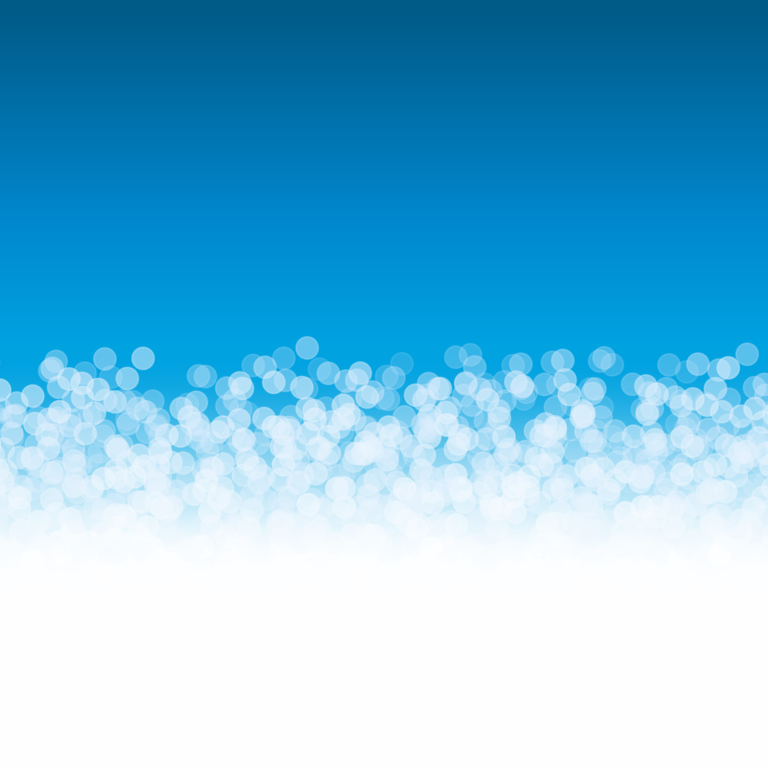
Write a Shadertoy shader that draws this background.

```glsl
// A deep blue sky fades down to white through a band of translucent pale discs.
// Several jittered grids scatter the discs; their density and whiteness
// grow downward, and a soft veil dissolves the lowest ones into plain white.

const vec3 SKY_TOP = vec3(0.0, 0.355, 0.53);
const vec3 SKY_MIDDLE = vec3(0.0, 0.525, 0.80);
const vec3 SKY_LOW = vec3(0.0, 0.635, 0.88);
const vec3 SNOW = vec3(0.995, 0.998, 1.0);
const vec3 DISC_BLUE = vec3(0.76, 0.88, 0.98);

const float MIDDLE_HEIGHT = 0.72;
const float LOW_HEIGHT = 0.55;
const float BAND_TOP = 0.54;      // highest scattered disc centre
const float BAND_BOTTOM = 0.25;   // ground is white below this
const float VEIL_TOP = 0.34;
const float VEIL_BOTTOM = 0.215;

const int LAYERS = 5;
const float CELL = 0.034;
const float RADIUS = 0.0152;
const float JITTER = 0.95;
const vec2 STRAY_DISC = vec2(0.40, 0.547);

float hash(vec3 p) {
    p = fract(p * vec3(0.1031, 0.1130, 0.0973));
    p += dot(p, p.yzx + 33.33);
    return fract((p.x + p.y) * p.z);
}

vec3 skyColor(float y) {
    vec3 upper = mix(SKY_MIDDLE, SKY_TOP, clamp((y - MIDDLE_HEIGHT) / (0.985 - MIDDLE_HEIGHT), 0.0, 1.0));
    float low = 1.0 - clamp((y - LOW_HEIGHT) / (MIDDLE_HEIGHT - LOW_HEIGHT), 0.0, 1.0);
    vec3 sky = mix(upper, SKY_LOW, low);
    return mix(SNOW, sky, smoothstep(BAND_BOTTOM, BAND_TOP, y));
}

// Blend one translucent disc with a faintly brighter rim over the base.
vec3 addDisc(vec3 base, vec2 p, vec2 center, float opacity, float whiteness) {
    float pixel = 1.0 / iResolution.y;
    float d = length(p - center) - RADIUS;
    float fill = 1.0 - smoothstep(-pixel, pixel, d);
    float rim = smoothstep(-0.003, -0.001, d) * 0.08;
    vec3 tint = mix(DISC_BLUE, SNOW, whiteness);
    return mix(base, tint, fill * min(opacity + rim, 1.0));
}

vec3 addLayer(vec3 color, vec2 p, float layer) {
    vec2 shift = vec2(hash(vec3(layer, 3.0, 7.0)), hash(vec3(layer, 11.0, 5.0)));
    vec2 home = floor(p / CELL + shift);
    for (int j = -1; j <= 1; j++) {
        for (int i = -1; i <= 1; i++) {
            vec2 cell = home + vec2(i, j);
            vec3 seed = vec3(cell + 50.0, layer * 17.0 + 1.0);
            vec2 offset = vec2(hash(seed), hash(seed + 71.7)) - 0.5;
            vec2 center = (cell + 0.5 + JITTER * offset - shift) * CELL;

            // Depth below the band's top controls density and brightness.
            float depth = (BAND_TOP - center.y) / (BAND_TOP - BAND_BOTTOM);
            float density = mix(0.26, 0.9, smoothstep(0.0, 0.4, depth));
            if (depth < 0.0 || hash(seed + 133.1) > density) continue;

            float strength = hash(seed + 211.3);
            float opacity = mix(0.18, 0.62, strength);
            float whiteness = clamp(0.15 + 0.65 * depth + 0.4 * (strength - 0.3), 0.0, 1.0);
            color = addDisc(color, p, center, opacity, whiteness);
        }
    }
    return color;
}

void mainImage(out vec4 fragColor, in vec2 fragCoord) {
    vec2 p = fragCoord / iResolution.y;
    vec3 color = skyColor(p.y);

    // Scattered discs, skipped where the band cannot reach.
    if (p.y < BAND_TOP + RADIUS * 2.0 && p.y > VEIL_BOTTOM) {
        for (int k = 0; k < LAYERS; k++) {
            color = addLayer(color, p, float(k));
        }
    }
    color = addDisc(color, p, STRAY_DISC, 0.5, 0.2);

    // Veil into white.
    color = mix(SNOW, color, smoothstep(VEIL_BOTTOM, VEIL_TOP, p.y));
    fragColor = vec4(color, 1.0);
}
```
